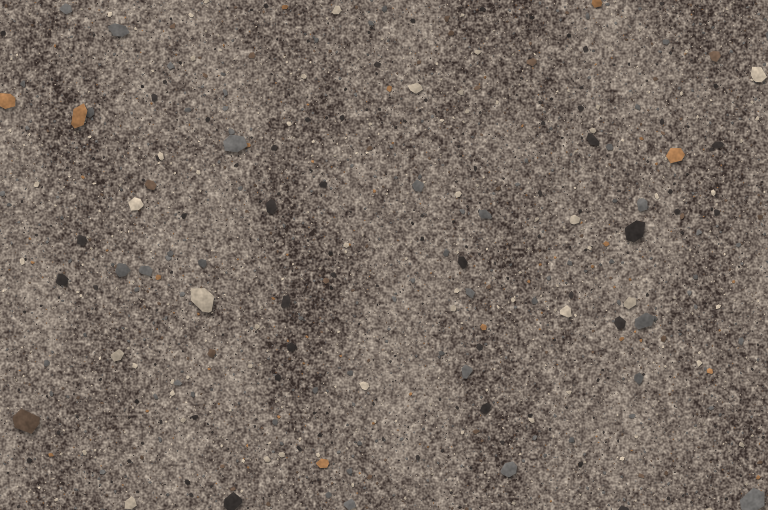
Give the GLSL for this texture, as a Shadertoy shader.

```glsl
const vec3 DARK_SOIL = vec3(0.30, 0.26, 0.24);
const vec3 PALE_DUST = vec3(0.65, 0.60, 0.55);
const vec3 CREAM = vec3(0.77, 0.71, 0.63);
const vec3 SLATE = vec3(0.42, 0.41, 0.40);
const vec3 BROWN = vec3(0.43, 0.35, 0.29);
const vec3 CHARCOAL = vec3(0.23, 0.21, 0.20);
const vec3 OCHRE = vec3(0.63, 0.46, 0.31);
const float TAU = 6.28319;

vec2 hash2(vec2 p) {
    vec3 q = fract(p.xyx * vec3(0.1031, 0.1030, 0.0973));
    q += dot(q, q.yzx + 33.33);
    return fract((q.xx + q.yz) * q.zy);
}

mat2 rotation(float angle) {
    float c = cos(angle), s = sin(angle);
    return mat2(c, s, -s, c);
}

float cornerSlope(vec2 corner, vec2 offset) {
    float angle = TAU * hash2(corner + 71.0).x;
    return dot(vec2(cos(angle), sin(angle)), offset);
}

float gradientNoise(vec2 p) {
    vec2 i = floor(p), f = fract(p);
    vec2 u = f * f * f * (f * (f * 6.0 - 15.0) + 10.0);
    vec2 e = vec2(1.0, 0.0);
    float low = mix(cornerSlope(i, f), cornerSlope(i + e, f - e), u.x);
    float high = mix(cornerSlope(i + e.yx, f - e.yx), cornerSlope(i + 1.0, f - 1.0), u.x);
    return mix(low, high, u.y);
}

// Rotated octaves; each one is weaker by the given gain
float fbm(vec2 p, int octaves, float gain) {
    float sum = 0.0, weight = 1.0;
    for (int i = 0; i < octaves; i++) {
        sum += weight * gradientNoise(p);
        p = rotation(0.9) * p * 1.9 + 17.3;
        weight *= gain;
    }
    return sum;
}

// Soft upright wheel tracks, broken up by cloudy patches
float trackTone(vec2 p) {
    float bend = 0.09 * fbm(p * vec2(3.0, 2.0) + 5.0, 2, 0.5);
    float bands = cos(TAU * (p.x + bend - 0.37) / 0.42);
    return 0.09 * bands + 0.26 * fbm(p * vec2(6.0, 3.5) + 40.0, 4, 0.7);
}

// Convex stone cut by irregular straight sides
float stoneDistance(vec2 p, float radius, vec2 seed) {
    p = rotation(TAU * seed.x) * p;
    p.y *= mix(1.0, 1.5, seed.y);
    float d = length(p) - radius * 1.12;
    for (int i = 0; i < 6; i++) {
        vec2 h = hash2(seed * 91.0 + float(i) * 7.0);
        float angle = (float(i) + 0.6 * h.x) * TAU / 6.0;
        d = max(d, dot(p, vec2(cos(angle), sin(angle))) - radius * mix(0.65, 1.05, h.y));
    }
    return d;
}

vec3 stoneColor(float pick, float size) {
    vec3 c = mix(SLATE, BROWN, step(0.36, pick));
    c = mix(c, CHARCOAL, step(0.50, pick));
    c = mix(c, CREAM, step(mix(0.62, 0.78, size), pick));
    return mix(c, OCHRE, step(0.95, pick));
}

// One sparse layer of stones; size runs from 0 for grit to 1 for rocks
vec3 addStones(vec3 ground, vec2 p, float scale, float density, float size, float pixel) {
    mat2 turn = rotation(0.4 + scale);
    vec2 q = turn * p * scale + scale * 3.7;
    vec2 cell = floor(q);
    vec2 place = hash2(cell), look = hash2(cell + 31.7), shape = hash2(cell + 83.1);
    float radius = mix(0.08, 0.19, look.x * look.x);
    vec2 local = (q - cell - mix(vec2(0.25), vec2(0.75), place)) / scale;
    radius /= scale;

    float present = step(shape.x, density);
    vec2 seed = hash2(cell + 141.3);
    float d = stoneDistance(local, radius, seed);
    float mask = present * smoothstep(0.7 * pixel, -0.7 * pixel, d);

    // Thin contact shadow below, gentle light from above
    vec2 drop = turn * vec2(0.1, -0.25) * radius;
    float shade = stoneDistance(local - drop, radius, seed);
    ground *= 1.0 - 0.38 * present * smoothstep(0.25 * radius, -0.2 * radius, shade);

    float light = dot(local, turn * vec2(-0.3, 1.0)) / radius;
    float mottling = fbm(p * 55.0 + cell, 3, 0.8);
    vec3 stone = stoneColor(look.y, size) * (0.94 + 0.25 * (shape.y - 0.5));
    stone *= 1.0 + 0.08 * light + 0.16 * mottling;
    return mix(ground, stone, mask);
}

void mainImage(out vec4 fragColor, in vec2 fragCoord) {
    float pixel = 1.0 / iResolution.y;
    vec2 p = fragCoord * pixel;

    // Packed soil with sharp granular speckle
    float tracks = trackTone(p);
    float speckle = fbm(rotation(0.5) * p * 34.0, 2, 1.2) * 0.36;
    speckle += fbm(rotation(0.7) * p * 113.0, 2, 1.0) * 0.68;
    float tone = 0.49 + tracks + speckle * (1.0 - 0.7 * tracks);
    vec3 color = mix(DARK_SOIL, PALE_DUST, clamp(tone, -0.25, 1.35));

    // Grit first, then ever larger and rarer stones
    float scale = 112.0;
    for (int i = 0; i < 5; i++) {
        float size = float(i) / 4.0;
        color = addStones(color, p, scale, mix(0.45, 0.27, size), size, pixel);
        scale /= 2.07;
    }
    fragColor = vec4(clamp(color, 0.0, 1.0), 1.0);
}
```
